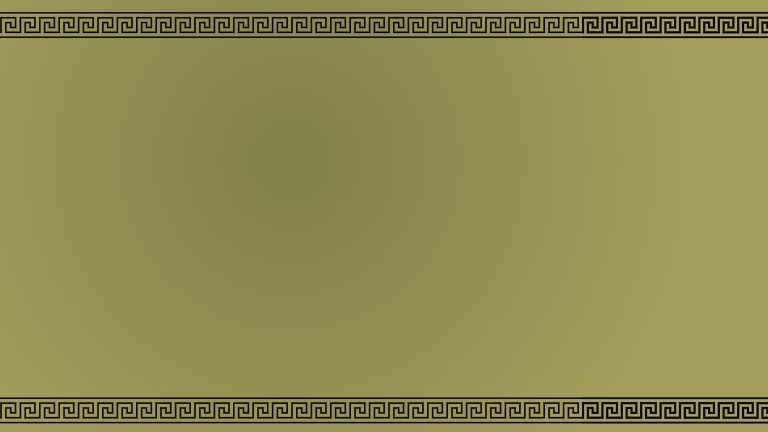
This background is drawn by a WebGL 1 fragment shader. Its source:

```glsl
precision highp float;
// Olive backdrop with a dim, off-centre radial shade, framed by two bands of
// a Greek key. Each band is one continuous meander, repeated with mod and
// drawn from box distances. The canvas is 432 units high.

uniform vec2 u_resolution;

// Square-ended distance to an axis-aligned segment from a (low) to b (high).
float segment(vec2 p, vec2 a, vec2 b) {
  vec2 d = abs(p - clamp(p, a, b));
  return max(d.x, d.y);
}

// Distance to the meander, on a grid of 4 columns by 3 rows per key.
float meander(vec2 g) {
  g.x = mod(g.x + 0.5, 4.0) - 0.5;
  float d = segment(g, vec2(0.0, 0.0), vec2(0.0, 3.0));
  d = min(d, segment(g, vec2(0.0, 3.0), vec2(3.0, 3.0)));
  d = min(d, segment(g, vec2(3.0, 1.0), vec2(3.0, 3.0)));
  d = min(d, segment(g, vec2(2.0, 1.0), vec2(3.0, 1.0)));
  d = min(d, segment(g, vec2(2.0, 1.0), vec2(2.0, 2.0)));
  d = min(d, segment(g, vec2(1.0, 2.0), vec2(2.0, 2.0)));
  d = min(d, segment(g, vec2(1.0, 0.0), vec2(1.0, 2.0)));
  d = min(d, segment(g, vec2(1.0, 0.0), vec2(4.0, 0.0)));
  return min(d, segment(g, vec2(-1.0, 0.0), vec2(0.0, 0.0)));
}

// Ink coverage of a band: the key between two rails.
float keyBand(vec2 p, float centreY, float pixel) {
  float y = p.y - centreY;
  float heavy = step(582.0, p.x);
  float spacing = 4.85;
  float key = spacing * meander(vec2(p.x - 1.0, y + 7.3) / spacing);
  key -= mix(0.8, 1.1, heavy);
  float rails = abs(abs(y) - 12.2) - mix(0.75, 0.9, heavy);
  return clamp(0.5 - min(key, rails) / pixel, 0.0, 1.0);
}

void main() {
  float pixel = 432.0 / u_resolution.y;
  vec2 p = gl_FragCoord.xy * pixel;

  // Radial shade, darkest left of centre
  float radius = distance(p, vec2(290.0, 272.0)) / 400.0;
  vec3 shade = vec3(0.510, 0.495, 0.285);
  vec3 olive = vec3(0.647, 0.616, 0.360);
  vec3 color = mix(shade, olive, min(radius, 1.0));

  // Upper and lower borders
  float ink = max(keyBand(p, 407.0, pixel), keyBand(p, 21.6, pixel));
  color = mix(color, vec3(0.02, 0.02, 0.01), ink);

  gl_FragColor = vec4(color, 1.0);
}
```
